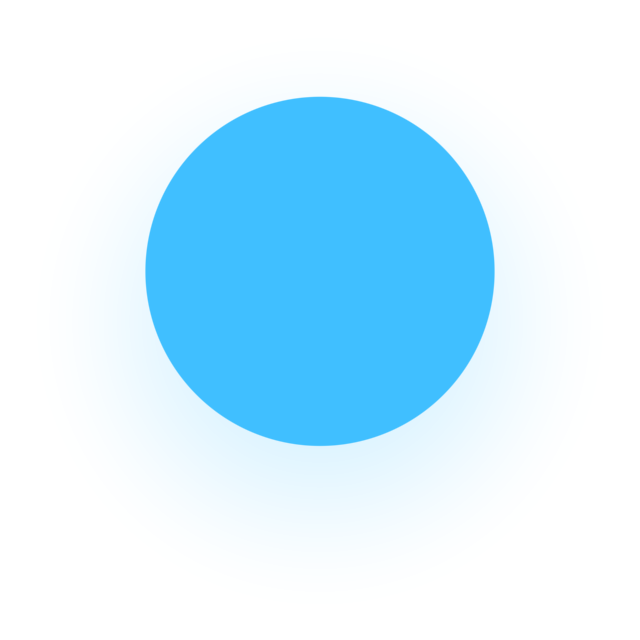
Write a three.js fragment shader that draws this background.

```glsl
// Flat sky-blue disc floating over white, with a soft blue glow cast below it.
varying vec2 vUv;

void main() {
  vec3 white = vec3(1.0);
  vec3 skyBlue = vec3(0.25, 0.75, 1.0);

  // Soft glow: a blurred disc centred a little below the solid one
  float glowDist = length(vUv - vec2(0.5, 0.498));
  float glow = 0.22 * (1.0 - smoothstep(0.07, 0.468, glowDist));
  vec3 color = mix(white, skyBlue, glow);

  // Solid disc with a smoothed edge
  float discDist = length(vUv - vec2(0.5, 0.576)) - 0.2728;
  float edge = 0.0014;
  color = mix(color, skyBlue, 1.0 - smoothstep(-edge, edge, discDist));

  gl_FragColor = vec4(color, 1.0);
}
```
